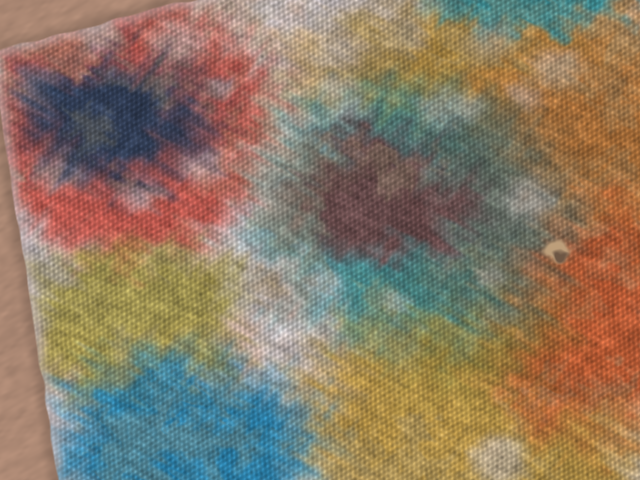
Write a WebGL 1 fragment shader that draws this texture.

```glsl
precision highp float;
uniform vec2 u_resolution;

const float PI = 3.14159;

float hash(vec2 p) {
  vec3 q = fract(vec3(p.xyx) * 0.1031);
  q += dot(q, q.yzx + 33.33);
  return fract((q.x + q.y) * q.z);
}

float noise(vec2 p) {
  vec2 i = floor(p), f = fract(p);
  f = f * f * (3.0 - 2.0 * f);
  return mix(mix(hash(i), hash(i + vec2(1, 0)), f.x),
             mix(hash(i + vec2(0, 1)), hash(i + vec2(1, 1)), f.x), f.y);
}

float fbm(vec2 p) {
  float sum = 0.0, amp = 0.5;
  for (int i = 0; i < 4; i++) {
    sum += amp * noise(p);
    p = p * 2.03 + 17.0;
    amp *= 0.5;
  }
  return sum;
}

vec2 rotate(vec2 p, float a) {
  float c = cos(a), s = sin(a);
  return vec2(c * p.x + s * p.y, c * p.y - s * p.x);
}

// Signed noise stretched along the direction of angle a
float streak(vec2 p, float a, vec2 frequency) {
  vec2 q = rotate(p, a) * frequency + 40.0;
  return noise(q) * 0.6 + noise(q * 2.1 + 9.0) * 0.4 - 0.5;
}

// Coverage of an elliptical dye blot with a soft rim
float blot(vec2 p, vec2 center, vec2 radius, float softness) {
  float d = length((p - center) / radius);
  return 1.0 - smoothstep(1.0 - softness, 1.0 + softness, d);
}

// Undyed knots scattered around an elliptical ring
float knots(vec2 p, vec2 center, vec2 radius, float seed) {
  float cover = 0.0;
  for (int i = 0; i < 7; i++) {
    float id = float(i);
    float a = (id + 0.5 * hash(vec2(id, seed))) * PI * 2.0 / 7.0;
    float size = mix(0.025, 0.05, hash(vec2(seed, id + 5.0)));
    vec2 spot = center + radius * vec2(cos(a), sin(a));
    cover = max(cover, blot(p, spot, vec2(size, size * 0.8), 0.7));
  }
  return cover;
}

vec3 tableColor(vec2 p) {
  float grain = streak(p, 0.5, vec2(30.0, 70.0));
  return vec3(0.67, 0.53, 0.45) * (1.0 + 0.16 * grain);
}

vec3 dyedCloth(vec2 p, vec2 q) {
  vec3 white = vec3(0.73, 0.70, 0.71);
  vec3 gold = vec3(0.62, 0.49, 0.24);
  vec3 yellow = vec3(0.67, 0.54, 0.26);
  vec3 tan = vec3(0.63, 0.41, 0.21);
  vec3 orange = vec3(0.68, 0.32, 0.18);
  vec3 olive = vec3(0.59, 0.54, 0.25);
  vec3 teal = vec3(0.20, 0.50, 0.53);
  vec3 slate = vec3(0.33, 0.39, 0.36);
  vec3 blue = vec3(0.11, 0.46, 0.63);
  vec3 maroon = vec3(0.39, 0.25, 0.25);
  vec3 red = vec3(0.70, 0.30, 0.26);
  vec3 navy = vec3(0.16, 0.23, 0.33);

  // Warm dyes on the right
  vec3 c = mix(white, vec3(0.74, 0.60, 0.53), 0.6 * smoothstep(0.45, 0.65, fbm(p * 8.0)));
  c = mix(c, gold, blot(q, vec2(1.02, 0.83), vec2(0.38, 0.18), 0.45));
  c = mix(c, yellow, blot(q, vec2(1.0, 0.12), vec2(0.37, 0.28), 0.38));
  c = mix(c, tan, blot(q, vec2(1.30, 0.66), vec2(0.30, 0.30), 0.45));
  c = mix(c, orange, 0.95 * blot(q, vec2(1.23, 0.34), vec2(0.21, 0.23), 0.45));

  // Cool and green dyes
  c = mix(c, teal, blot(q, vec2(1.10, 1.02), vec2(0.22, 0.07), 0.45));
  c = mix(c, olive, 0.88 * blot(q, vec2(0.28, 0.34), vec2(0.23, 0.17), 0.35));
  c = mix(c, blue, 0.92 * blot(q, vec2(0.39, 0.07), vec2(0.27, 0.18), 0.38));
  c = mix(c, olive * 0.9, 0.6 * blot(q, vec2(0.96, 0.32), vec2(0.20, 0.14), 0.6));
  c = mix(c, mix(teal, slate, smoothstep(0.80, 1.08, q.x)),
          0.9 * blot(q, vec2(0.87, 0.55), vec2(0.30, 0.25), 0.38));
  c = mix(c, red, 0.93 * blot(q, vec2(0.26, 0.74), vec2(0.30, 0.27), 0.25));

  // Pale knots, then the dark blot centers
  vec2 soft = mix(p, q, 0.3);
  float pale = knots(soft, vec2(0.27, 0.765), vec2(0.20, 0.17), 3.0);
  pale = max(pale, 0.7 * knots(soft, vec2(0.84, 0.57), vec2(0.26, 0.21), 8.0));
  pale = max(pale, 0.7 * knots(soft, vec2(0.92, 0.85), vec2(0.24, 0.08), 5.0));
  pale = max(pale, blot(soft, vec2(1.04, 0.04), vec2(0.05), 0.5));
  c = mix(c, white, 0.6 * pale);
  c = mix(c, maroon, 0.92 * blot(q, vec2(0.80, 0.575), vec2(0.19, 0.14), 0.42));
  c = mix(c, navy, 0.95 * blot(q, vec2(0.24, 0.76), vec2(0.19, 0.13), 0.55));
  return mix(c, vec3(0.57, 0.53, 0.42), 0.35 * smoothstep(0.4, 0.7, fbm(q * 11.0 + 5.0)));
}

void main() {
  vec2 p = gl_FragCoord.xy / u_resolution.y;

  // Dye bleeds along two diagonal thread directions
  float down = streak(p, -0.52, vec2(11.0, 42.0));
  float up = streak(p, 0.95, vec2(12.0, 42.0));
  vec2 q = p + 0.13 * down * vec2(0.87, -0.5) + 0.09 * up * vec2(0.58, 0.81);
  q += 0.09 * (vec2(fbm(p * 9.0), fbm(p * 9.0 + 31.0)) - 0.47);
  vec3 cloth = dyedCloth(p, q);

  // Knit stitches in staggered tilted rows, with threads and fuzz
  vec2 k = rotate(p, -0.5) * vec2(174.0, 105.0) * PI;
  k += 1.5 * vec2(noise(p * 20.0), noise(p * 20.0 + 50.0));
  float knit = cos(k.x) * cos(k.y);
  float fuzz = noise(p * 170.0) - 0.5;
  float threads = streak(p, -0.52, vec2(28.0, 85.0)) + 0.6 * streak(p, 0.95, vec2(28.0, 85.0));
  cloth *= 1.0 + 0.12 * knit + 0.15 * fuzz + 0.25 * threads + 0.10 * down + 0.08 * up;
  cloth += 0.025 * smoothstep(0.2, 1.0, knit) + 0.06 * max(threads, 0.0);

  // Small torn hole with a frayed pale rim
  vec2 tear = p + 0.012 * (vec2(noise(p * 60.0), noise(p * 60.0 + 7.0)) - 0.5);
  cloth = mix(cloth, vec3(0.74, 0.62, 0.48), blot(tear, vec2(1.16, 0.476), vec2(0.028, 0.02), 0.3));
  cloth = mix(cloth, vec3(0.43, 0.34, 0.27), blot(tear, vec2(1.168, 0.467), vec2(0.016, 0.01), 0.4));

  // Cloth outline over the table, with a pale hem and a soft shadow
  float wobble = 0.008 * (noise(p * 25.0) - 0.5);
  float inside = min(0.896 + 0.26 * p.x - p.y, p.x - 0.157 * (0.774 - p.y)) + wobble;
  cloth = mix(vec3(0.75, 0.69, 0.69), cloth, smoothstep(0.0, 0.03, inside) * 0.5 + 0.5);
  vec3 table = tableColor(p) * mix(0.85, 1.0, smoothstep(0.0, 0.03, -inside));
  gl_FragColor = vec4(mix(table, cloth, smoothstep(-0.003, 0.003, inside)), 1.0);
}
```
